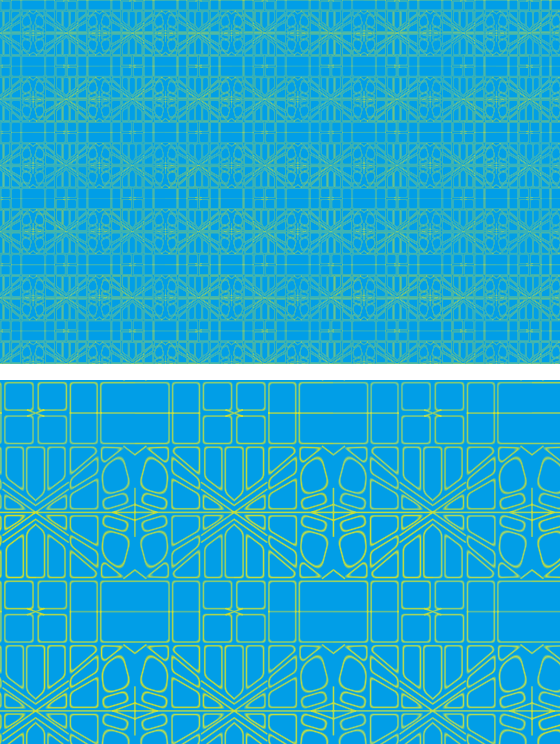
Top, the full canvas; bottom, a detail of the centre.
Give the GLSL for this pattern, as a Shadertoy shader.

```glsl
// Fine yellow-green outlines on blue: petal rosettes and starred bars alternate,
// with bands of rounded panels between the rows. Each square cell is folded
// into one quarter, where the ink of rounded quads and segments is summed.

const float ROWS = 5.5;            // repeats down the canvas
const float LINE_WIDTH = 0.0066;   // in cells
const float SOFTNESS = 1.4;        // edge filter in pixels
const float PANEL_ROUND = 0.018;
const float PETAL_ROUND = 0.055;
const float WEAR = 0.2;            // uneven ink between repeats
const float FAINT_RULE = 0.55;     // ink of every other band rule
const float BAND_INK = 0.9;
const vec3 BLUE = vec3(0.003, 0.62, 0.905);
const vec3 LIME = vec3(0.82, 0.88, 0.16);
const vec3 AQUA = vec3(0.48, 0.83, 0.68);

float blur;                        // filter width in cells

float hash(vec2 p) {
    return fract(sin(dot(p, vec2(127.1, 311.7))) * 43758.5453);
}

float smoothMax(float a, float b, float k) {
    float h = max(k - abs(a - b), 0.0);
    return max(a, b) + h * h * 0.25 / k;
}

// Box-filtered coverage of a line at distance d
float ink(float d) {
    return clamp(0.5 * (LINE_WIDTH + blur) - d, 0.0, min(LINE_WIDTH, blur)) / blur;
}

// Signed distance to the line a-b, positive on its right
float halfPlane(vec2 p, vec2 a, vec2 b) {
    vec2 e = normalize(b - a);
    return dot(p - a, vec2(e.y, -e.x));
}

// Outline of a convex quad, corners counterclockwise, rounded by k
float quad(vec2 p, vec2 a, vec2 b, vec2 c, vec2 d, float k) {
    float s = smoothMax(halfPlane(p, a, b), halfPlane(p, c, d), k);
    float t = smoothMax(halfPlane(p, b, c), halfPlane(p, d, a), k);
    return ink(abs(smoothMax(s, t, k)));
}

float panel(vec2 p, vec2 lo, vec2 hi) {
    return quad(p, lo, vec2(hi.x, lo.y), hi, vec2(lo.x, hi.y), PANEL_ROUND);
}

float segment(vec2 p, vec2 a, vec2 b) {
    vec2 e = b - a;
    return ink(length(p - a - e * clamp(dot(p - a, e) / dot(e, e), 0.0, 1.0)));
}

// Rosette around the folded origin
float rosette(vec2 q) {
    float r = PANEL_ROUND;
    // Petals and the lobes below them
    float c = quad(q, vec2(.02, .125), vec2(.155, .085), vec2(.17, .22), vec2(.065, .295), PETAL_ROUND);
    c += quad(q, vec2(.03, .05), vec2(.155, .012), vec2(.165, .065), vec2(.045, .1), 0.03);
    // Slanted panels that ring the petals
    c += quad(q, vec2(.187, .018), vec2(.325, .018), vec2(.325, .09), vec2(.187, .17), r);
    c += quad(q, vec2(.187, .2), vec2(.325, .115), vec2(.325, .165), vec2(.187, .28), r);
    c += quad(q, vec2(.325, .19), vec2(.325, .328), vec2(.2, .328), vec2(.19, .305), r);
    c += quad(q, vec2(.06, .325), vec2(.155, .25), vec2(.168, .26), vec2(.168, .328), r);
    // Centre diamonds and axis
    c += segment(q, vec2(0.0, .04), vec2(.11, 0.0));
    c += segment(q, vec2(0.0, .29), vec2(.055, .332));
    return c + segment(q, vec2(0.0, 0.0), vec2(0.0, .12));
}

// Tapered bars and crossed arms around the axis x = 0.5
float starBars(vec2 q) {
    float r = PANEL_ROUND;
    float c = quad(q, vec2(.455, .1), vec2(.545, .02), vec2(.545, .328), vec2(.455, .328), r);
    c += quad(q, vec2(.352, .175), vec2(.438, .11), vec2(.438, .328), vec2(.352, .328), r);
    c += quad(q, vec2(.345, .016), vec2(.45, .016), vec2(.44, .03), vec2(.345, .09), r);
    c += segment(q, vec2(.336, .15), vec2(.5, .035));
    return c + segment(q, vec2(.336, .115), vec2(.5, 0.0));
}

// Rounded panels of the band, mirrored about y = 0.5
float bandPanels(vec2 q) {
    float c = panel(q, vec2(-.172, .347), vec2(.172, .653));
    c += panel(q, vec2(.19, .347), vec2(.325, .653));
    c += panel(q, vec2(.345, .347), vec2(.487, .485));
    return c + segment(q, vec2(.46, .485), vec2(.5, .5));
}

void mainImage(out vec4 fragColor, in vec2 fragCoord) {
    float px = ROWS / iResolution.y;
    blur = px * SOFTNESS;
    vec2 p = vec2(fragCoord.x, iResolution.y - fragCoord.y) * px;
    vec2 q = abs(fract(p) - 0.5);

    // Line work of the folded cell, with the row's middle line
    float cover = rosette(q) + starBars(q) + ink(q.y);
    cover += BAND_INK * bandPanels(q);

    // Rule along each band, strong and faint in turn
    float bandIndex = floor(p.y + 0.5);
    float ruleInk = mix(1.0, FAINT_RULE, mod(bandIndex, 2.0));
    cover += ruleInk * segment(q, vec2(0.0, 0.5), vec2(.325, 0.5));

    // Slight change of ink and tint between quarters
    vec2 quarter = floor(p * 2.0);
    cover *= 1.0 + WEAR * (hash(quarter) - 0.5);
    vec3 lineColor = mix(LIME, AQUA, 0.4 * hash(quarter + 17.0));
    fragColor = vec4(mix(BLUE, lineColor, clamp(cover, 0.0, 1.0)), 1.0);
}
```
